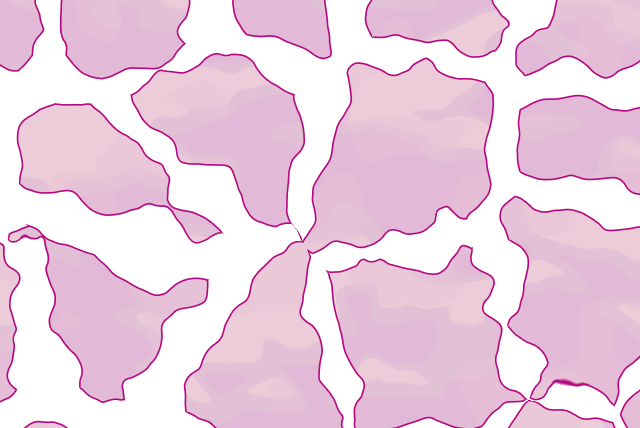
Reproduce this pattern procedurally as a Shadertoy shader.

```glsl
// Lumpy pastel islands separated by white channels and rimmed with a thin magenta line.
// Warped Voronoi cells, scalloped by small domes, form the islands; the offsets from
// smoothed cell centres act as a light from above, cut into a few flat tones.

vec2 hash2(vec2 p) {
    vec3 q = fract(p.xyx * vec3(0.1031, 0.1030, 0.0973));
    q += dot(q, q.yzx + 33.33);
    return fract((q.xx + q.yz) * q.zy);
}

// Value noise, centred on zero
float noise(vec2 p) {
    vec2 i = floor(p), f = fract(p);
    f = f * f * f * (f * (f * 6.0 - 15.0) + 10.0);
    float low = mix(hash2(i).x, hash2(i + vec2(1, 0)).x, f.x);
    float high = mix(hash2(i + vec2(0, 1)).x, hash2(i + vec2(1, 1)).x, f.x);
    return mix(low, high, f.y) - 0.5;
}

vec2 cellCentre(vec2 cell) {
    return cell + 0.1 + 0.8 * hash2(cell + 17.0);
}

// Smooth cellular domes: x = distance to centre, yz = offset from it
vec3 domes(vec2 p) {
    vec2 base = floor(p), offset = vec2(0);
    float total = 0.0;
    for (int j = -1; j <= 1; j++)
    for (int i = -1; i <= 1; i++) {
        vec2 toPoint = p - cellCentre(base + vec2(i, j));
        float weight = exp(-9.0 * length(toPoint));
        total += weight;
        offset += weight * toPoint;
    }
    return vec3(-log(total) / 9.0, offset / total);
}

// Distance to the nearest Voronoi border
float borderDistance(vec2 p) {
    vec2 base = floor(p), nearCell = base, nearest = vec2(9);
    for (int j = -1; j <= 1; j++)
    for (int i = -1; i <= 1; i++) {
        vec2 cell = base + vec2(i, j);
        vec2 r = cellCentre(cell) - p;
        if (dot(r, r) < dot(nearest, nearest)) { nearest = r; nearCell = cell; }
    }
    float border = 9.0;
    for (int j = -2; j <= 2; j++)
    for (int i = -2; i <= 2; i++) {
        if (i == 0 && j == 0) continue;
        vec2 r = cellCentre(nearCell + vec2(i, j)) - p;
        border = min(border, dot(0.5 * (nearest + r), normalize(r - nearest)));
    }
    return border;
}

// Bends the plane so that cells become irregular
vec2 warp(vec2 p) {
    return p + 0.11 * vec2(noise(p * 3.1 + 5.0), noise(p * 3.1 + 41.0))
             + 0.035 * vec2(noise(p * 9.0 + 71.0), noise(p * 9.0 + 23.0));
}

// Positive on the islands, negative in the channels
float island(vec2 p) {
    float channel = 0.042 + 0.05 * noise(p * 2.6 + 90.0);
    float scallops = 0.085 * (0.35 - domes(p / 0.13 + 30.0).x);
    float ripple = 0.007 * noise(p * 38.0);
    return 0.4 * borderDistance(warp(p) / 0.4) - channel + scallops + ripple;
}

// Flat-toned relief, lit from above
vec3 reliefColour(vec2 p) {
    vec2 w = warp(p) + 0.012 * vec2(noise(p * 24.0), noise(p * 24.0 + 60.0));
    float body = domes(w / 0.4).z;
    float lump = domes(w / 0.17 + 50.0).z;
    float patches = noise(w * vec2(5.0, 7.0) + 12.0);
    float tone = 0.8 * body + 0.55 * lump + 0.5 * patches;
    vec3 mauve = vec3(0.886, 0.724, 0.840);
    vec3 greyPink = vec3(0.888, 0.755, 0.840);
    vec3 blush = vec3(0.926, 0.800, 0.846);
    vec3 colour = mix(mauve, greyPink, smoothstep(-0.10, -0.07, tone));
    colour = mix(colour, blush, smoothstep(0.06, 0.09, tone));
    // Faint rosy patches over the flat tones
    float rosy = smoothstep(0.13, 0.15, noise(w * 8.0 + 33.0) + 0.3 * lump);
    return mix(colour, vec3(0.912, 0.765, 0.845), 0.45 * rosy);
}

void mainImage(out vec4 fragColor, in vec2 fragCoord) {
    vec2 p = fragCoord / iResolution.y;
    float pixel = 1.0 / iResolution.y;

    // Field turned into a distance by its slope
    float field = island(p), e = 0.002;
    vec2 slope = vec2(island(p + vec2(e, 0)), island(p + vec2(0, e))) - field;
    float dist = field / max(length(slope) / e, 0.35);

    // White ground, toned islands, thin rim
    float inside = clamp(dist / pixel + 0.5, 0.0, 1.0);
    float rim = clamp((0.0019 - abs(dist)) / pixel + 0.5, 0.0, 1.0);
    vec3 colour = mix(vec3(1), reliefColour(p), inside);
    colour = mix(colour, vec3(0.71, 0.03, 0.50), rim);
    fragColor = vec4(colour, 1);
}
```
